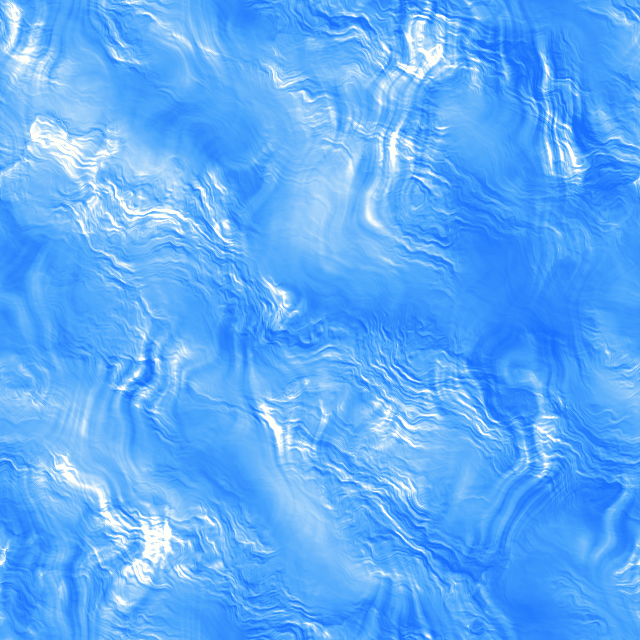
Give the GLSL for this texture, as a WebGL 2 fragment shader.

```glsl
#version 300 es
precision highp float;

uniform vec2 u_resolution;
out vec4 fragColor;

// Unit gradient for a lattice cell; the seed selects an independent field
vec2 gradient(vec2 cell, vec2 period, uint seed) {
    uvec2 c = uvec2(mod(cell + 0.5, period));
    uint h = c.x * 1597u + c.y * 51749u + seed * 7919u;
    h = (h ^ (h >> 15)) * 73471u + 9973u;
    h = (h ^ (h >> 13)) * 60493u;
    h = (h ^ (h >> 16)) * 40503u;
    h ^= h >> 14;
    float angle = float(h & 4095u) * 6.2832 / 4096.0;
    return vec2(cos(angle), sin(angle));
}

// Gradient noise that wraps after a whole number of cells
float noise(vec2 p, vec2 period, uint seed) {
    vec2 i = floor(p), f = p - i;
    vec2 u = f * f * f * (f * (f * 6.0 - 15.0) + 10.0);
    vec2 e = vec2(1.0, 0.0);
    float a = dot(gradient(i, period, seed), f);
    float b = dot(gradient(i + e.xy, period, seed), f - e.xy);
    float c = dot(gradient(i + e.yx, period, seed), f - e.yx);
    float d = dot(gradient(i + e.xx, period, seed), f - e.xx);
    return mix(mix(a, b, u.x), mix(c, d, u.x), u.y);
}

float fbm(vec2 p, vec2 freq, int octaves, uint seed) {
    float sum = 0.0, gain = 1.0;
    for (int k = 0; k < octaves; k++) {
        sum += gain * noise(p * freq, freq, seed + uint(k) * 31u);
        freq *= 2.0;
        gain *= 0.5;
    }
    return sum;
}

vec2 bend(vec2 p, float freq, int octaves, uint seed) {
    return vec2(fbm(p, vec2(freq), octaves, seed), fbm(p, vec2(freq), octaves, seed + 7u));
}

// Whole-number shear: features run gently down to the right and still wrap
vec2 slant(vec2 p) {
    return vec2(p.x, p.x + 2.0 * p.y);
}

// Height of the creased surface
float crumple(vec2 p) {
    vec2 q = slant(p + 0.07 * bend(p, 6.0, 5, 11u));
    vec2 freq = vec2(6.0, 8.0);
    float height = 0.0, gain = 1.0;
    for (int k = 0; k < 5; k++) {
        height -= gain * abs(noise(q * freq, freq, 40u + uint(k)));
        freq *= 2.0;
        gain *= 0.56;
    }
    return height;
}

void main() {
    vec2 uv = gl_FragCoord.xy / u_resolution;
    vec2 p = uv + 0.1 * bend(uv, 3.0, 6, 3u);

    // Broad light and deep areas
    float tone = fbm(slant(p), vec2(3.0, 2.0), 5, 60u);

    // Steep streaks that spread like fans
    vec2 fanned = uv + vec2(0.12, 0.05) * bend(uv, 4.0, 3, 100u);
    float streak = fbm(fanned, vec2(42.0, 5.0), 3, 120u);
    float fan = smoothstep(-0.12, 0.35, fbm(p, vec2(4.0), 3, 140u));

    // Broken ledges: shadow above, glow below
    float height = crumple(uv);
    float ledge = fract(2.0 * slant(p).y + 1.5 * fbm(p, vec2(3.0), 5, 160u) + 0.3 * height);
    float broken = smoothstep(-0.1, 0.35, noise(uv * 5.0, vec2(5.0), 180u));
    float shadow = broken * exp(-9.0 * ledge) * smoothstep(0.0, 0.04, ledge);
    float glow = broken * exp(-5.0 * (1.0 - ledge)) * smoothstep(1.0, 0.95, ledge);

    // Patches of wrinkles, gathered along the ledges, between calm areas
    float rough = smoothstep(-0.2, 0.36, fbm(slant(p), vec2(4.0, 3.0), 3, 80u));
    rough = max(rough, glow + shadow);
    float relief = height - crumple(uv + vec2(0.0015, 0.003));
    relief = clamp(9.5 * relief, -1.9, 2.6);

    // Combined brightness
    float light = 3.1 * tone - 0.25;
    light += relief * mix(0.1, 1.15, rough);
    light += 2.5 * streak * mix(0.12, 1.0, fan);
    light += glow * (1.3 + 3.5 * streak) - 1.2 * shadow;
    light += 1.3 * rough * fan * (0.4 + 1.8 * streak);

    // Blue ramp from deep water to white glints
    float red = clamp(0.345 * exp(0.4 * light), 0.1, 1.0);
    float green = min(0.505 + 0.5 * red, 0.335 + 1.1 * red);
    fragColor = vec4(red, min(green, 1.0), mix(0.99, 0.98, red), 1.0);
}
```
